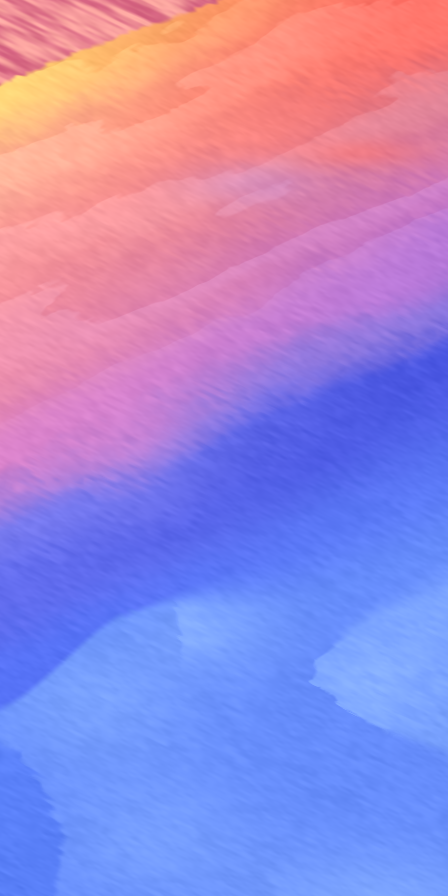
A Shadertoy shader for this background:

```glsl
float hash(vec2 p) {
    vec3 q = fract(p.xyx * 0.1031);
    q += dot(q, q.yzx + 33.33);
    return fract((q.x + q.y) * q.z);
}

float noise(vec2 p) {
    vec2 i = floor(p), f = fract(p);
    f = f * f * (3.0 - 2.0 * f);
    return mix(mix(hash(i), hash(i + vec2(1, 0)), f.x),
               mix(hash(i + vec2(0, 1)), hash(i + vec2(1, 1)), f.x), f.y);
}

// Layered noise centred on zero
float fbm(vec2 p) {
    float sum = 0.0, amp = 0.5;
    for (int i = 0; i < 5; i++) {
        sum += amp * (noise(p) - 0.5);
        p = mat2(1.6, 1.2, -1.2, 1.6) * p + 7.3;
        amp *= 0.5;
    }
    return sum;
}

// Sky along the left side, from blue at the bottom to yellow
vec3 leftSky(float h) {
    vec3 c = mix(vec3(0.34, 0.45, 0.97), vec3(0.38, 0.42, 0.93), smoothstep(0.48, 0.66, h));
    c = mix(c, vec3(0.47, 0.48, 0.94), smoothstep(0.68, 0.80, h));
    c = mix(c, vec3(0.87, 0.52, 0.80), smoothstep(0.80, 0.98, h));
    c = mix(c, vec3(0.93, 0.55, 0.66), smoothstep(0.98, 1.18, h));
    c = mix(c, vec3(0.98, 0.60, 0.61), smoothstep(1.18, 1.42, h));
    c = mix(c, vec3(1.00, 0.69, 0.58), smoothstep(1.42, 1.62, h));
    return mix(c, vec3(1.00, 0.83, 0.45), smoothstep(1.62, 1.79, h));
}

// Sky along the right side, from blue at the bottom to red
vec3 rightSky(float h) {
    vec3 c = mix(vec3(0.36, 0.48, 0.97), vec3(0.29, 0.34, 0.89), smoothstep(0.50, 0.76, h));
    c = mix(c, vec3(0.55, 0.47, 0.88), smoothstep(0.78, 0.90, h));
    c = mix(c, vec3(0.72, 0.47, 0.85), smoothstep(0.88, 1.02, h));
    c = mix(c, vec3(0.80, 0.48, 0.77), smoothstep(1.02, 1.20, h));
    c = mix(c, vec3(0.88, 0.50, 0.58), smoothstep(1.18, 1.38, h));
    return mix(c, vec3(1.00, 0.44, 0.40), smoothstep(1.36, 1.57, h));
}

float glow(vec2 p, vec2 centre, vec2 size) {
    vec2 d = (p - centre) / size;
    return exp(-dot(d, d));
}

void mainImage(out vec4 fragColor, in vec2 fragCoord) {
    vec2 p = fragCoord / iResolution.xy * vec2(1.0, 2.0);

    // Brush strokes falling to the right, and drifts rising to the right
    vec2 along = vec2(p.x * 0.9 - p.y * 0.43, p.x * 0.43 + p.y * 0.9);
    float stroke = noise(along * vec2(28.0, 110.0)) - 0.5;
    float fine = noise(along * vec2(60.0, 190.0) + 31.0) - 0.5;
    float slope = p.y - 0.4 * p.x;
    float drift = fbm(vec2(p.x * 3.0, slope * 9.0) + 4.0);
    float ragged = fbm(p * 9.0 + stroke * 0.6);

    // Tilted sky
    float h = slope + 0.10 * drift + 0.05 * ragged + 0.018 * stroke;
    h += 0.05 * glow(p, vec2(0.33, 0.90), vec2(0.14, 0.12));
    h -= 0.03 * glow(p, vec2(0.65, 1.12), vec2(0.2, 0.12));
    vec3 color = mix(leftSky(h), rightSky(h), smoothstep(-0.1, 1.05, p.x + 0.25 * drift));

    // Torn wisps in the warm part
    float warm = smoothstep(0.95, 1.25, slope);
    float wisp = fract(slope * 5.5 + 1.6 * drift + 0.15 * ragged);
    wisp = smoothstep(0.0, 0.75, wisp) * smoothstep(1.0, 0.93, wisp);
    color += warm * (wisp - 0.45) * vec3(0.03, 0.06, 0.06);
    color = mix(color, vec3(0.80, 0.58, 0.84), 0.5 * glow(p, vec2(0.58, 1.59), vec2(0.16, 0.05)));
    color = mix(color, vec3(0.98, 0.47, 0.47), 0.6 * glow(p, vec2(0.80, 1.66), vec2(0.14, 0.03)));

    // Broad cloud bank
    vec2 q = p + vec2(0.05, 0.035) * ragged + 0.006 * stroke;
    float crest = 0.43 + 0.10 * smoothstep(0.0, 0.28, q.x);
    float bank = smoothstep(0.0, mix(0.025, 0.16, smoothstep(0.3, 0.7, p.x)), crest - q.y + 0.4 * q.x);
    vec3 bankColor = vec3(0.40, 0.55, 0.985);
    bankColor += 0.075 * glow(p, vec2(0.20, 0.44), vec2(0.22, 0.16)) * vec3(1.0, 1.1, 0.2);
    bankColor += 0.07 * glow(p, vec2(0.48, 0.60), vec2(0.16, 0.10)) * vec3(1.0, 1.1, 0.2);
    bankColor += 0.06 * glow(p, vec2(0.35, 0.12), vec2(0.22, 0.14)) * vec3(1.0, 1.1, 0.2);
    float fold = smoothstep(0.0, 0.012, q.x - 0.39) * smoothstep(0.16, 0.0, q.x - 0.39);
    bankColor += 0.05 * fold * smoothstep(0.12, 0.03, abs(p.y - 0.60));
    color = mix(color, bankColor, bank);

    // Dark hollow in the lower left
    float hollowEdge = 0.13 - 3.0 * pow(max(q.y - 0.15, 0.0), 2.0);
    float hollow = smoothstep(0.012, -0.012, q.x - hollowEdge) * smoothstep(0.40, 0.30, p.y);
    color = mix(color, vec3(0.34, 0.49, 0.97), 0.85 * hollow);

    // Pointed cloud on the right
    float d = q.y - 0.477;
    float tip = 0.685 + (d > 0.0 ? 0.35 * d + 2.3 * d * d : -1.5 * d);
    tip += 0.02 * (noise(vec2(p.y * 40.0, 3.0)) - 0.5);
    float softness = 0.012 + 0.25 * smoothstep(0.05, 0.32, abs(d));
    float billow = smoothstep(0.0, softness, q.x - tip);
    vec3 billowColor = vec3(0.48, 0.64, 1.0) + 0.05 * glow(p, vec2(0.80, 0.48), vec2(0.14, 0.09));
    color = mix(color, billowColor + 0.06 * ragged, 0.9 * billow);
    color = mix(color, vec3(0.51, 0.67, 1.0), 0.8 * glow(q, vec2(0.84, -0.02), vec2(0.28, 0.12)));

    // Streaked ridge in the upper left corner
    float ridgeLine = 1.81 + 0.43 * p.x - 0.1 * p.x * p.x + 0.012 * stroke;
    float streak = noise(along * vec2(9.0, 75.0)) * 0.65 + noise(along * vec2(20.0, 150.0)) * 0.35;
    vec3 ridge = mix(vec3(0.83, 0.38, 0.50), vec3(1.0, 0.67, 0.64), smoothstep(0.2, 0.8, streak));
    color = mix(color, ridge, smoothstep(-0.005, 0.008, p.y - ridgeLine));

    // Painted grain
    color += 0.035 * stroke + 0.025 * fine + 0.04 * ragged;
    fragColor = vec4(clamp(color, 0.0, 1.0), 1.0);
}
```
